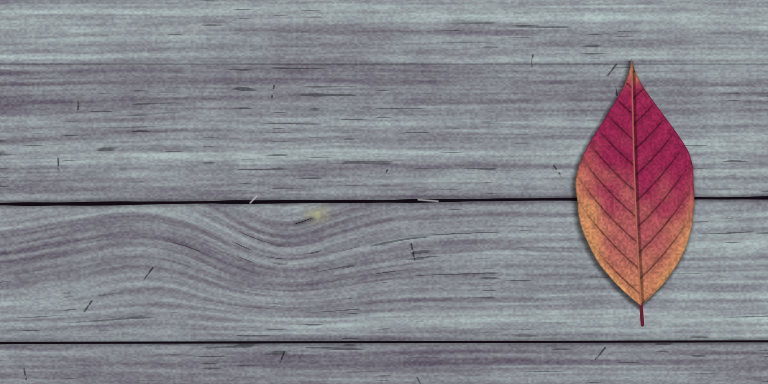
A WebGL 1 fragment shader for this texture:

```glsl
precision highp float;
// A red autumn leaf lying on weathered grey boards with dark gaps.
uniform vec2 u_resolution;

const vec3 WOOD_DARK = vec3(0.385, 0.355, 0.41);
const vec3 WOOD_LIGHT = vec3(0.66, 0.715, 0.715);
const vec3 GAP_COLOR = vec3(0.07, 0.045, 0.075);
const vec3 KNOT_COLOR = vec3(0.70, 0.69, 0.50);
const vec3 CRIMSON = vec3(0.57, 0.15, 0.30);
const vec3 SALMON = vec3(0.67, 0.36, 0.35);
const vec3 ORANGE = vec3(0.79, 0.56, 0.37);
const vec3 STEM_COLOR = vec3(0.40, 0.13, 0.20);
const float UPPER_SEAM = 0.833;
const float LOWER_GAP = 0.107;
const float LEAF_TIP = 0.846;
const float LEAF_LENGTH = 0.642;
const float LEAF_HALF_WIDTH = 0.154;
const float VEIN_SPACING = 0.067;

float hash(vec2 p) {
  vec3 q = fract(p.xyx * 0.1031);
  q += dot(q, q.yzx + 33.33);
  return fract((q.x + q.y) * q.z);
}
float noise(vec2 p) {
  vec2 i = floor(p), f = fract(p);
  f = f * f * (3.0 - 2.0 * f);
  return mix(mix(hash(i), hash(i + vec2(1, 0)), f.x),
             mix(hash(i + vec2(0, 1)), hash(i + vec2(1, 1)), f.x), f.y);
}
float grain(float x, float y) { return noise(vec2(x, y)) - 0.5; }
float bell(float d) { return exp(-d * d); }
float spot(vec2 d) { return exp(-dot(d, d)); }
float segment(vec2 p, vec2 a, vec2 b) {
  vec2 d = b - a;
  return length(p - a - d * clamp(dot(p - a, d) / dot(d, d), 0.0, 1.0));
}

// Broad light and dark areas of the boards
float boardTone(vec2 p, float middle, float bottom) {
  float t = 0.50 + 0.09 * smoothstep(0.7, 2.0, p.x) - 0.13 * bottom;
  t += 0.14 * smoothstep(UPPER_SEAM - 0.004, UPPER_SEAM + 0.004, p.y);
  t += 0.13 * bell((p.y - 0.60) / 0.045) - 0.13 * bell((p.y - 0.76) / 0.075);
  t -= 0.12 * spot((p - vec2(0.2, 0.51)) / vec2(0.9, 0.03));
  t += 0.22 * spot((p - vec2(0.69, 0.565)) / vec2(0.08, 0.022));
  t += middle * 0.15 * bell((p.y - 0.17) / 0.045);
  return t - middle * 0.18 * spot((p - vec2(0.82, 0.31)) / vec2(0.48, 0.11));
}

vec3 wood(vec2 p, float px) {
  float gapY = 0.468 + 0.0085 * p.x + 0.002 * grain(p.x * 9.0, 3.0);
  float bottom = 1.0 - step(LOWER_GAP, p.y);
  float middle = 1.0 - step(gapY, p.y) - bottom;

  // Grain height, bent around the knot in the middle board
  float v = p.y + 0.012 * grain(p.x * 2.2, p.y * 5.0) - 0.006 * p.x;
  v += smoothstep(0.11, 0.36, p.y) * middle * (0.075 * bell((p.x - 0.74) / 0.20)
     - 0.055 * bell((p.x - 0.38) / 0.24) + 0.012 * grain(p.x * 7.0, p.y * 9.0));
  v += bottom * 3.1 + middle * 1.7;

  // Streaks from coarse to fine, then speckle
  float t = boardTone(p, middle, bottom);
  t += 0.34 * grain(p.x * 0.9, v * 34.0) + 0.38 * grain(p.x * 2.5, v * 95.0);
  t += 0.30 * grain(p.x * 9.0, v * 190.0) + 0.30 * grain(p.x * 150.0, p.y * 230.0);
  t += 0.07 * sin(v * 255.0 + 5.0 * grain(p.x * 1.5, v * 12.0));
  t += 0.12 * grain(p.x * 22.0, p.y * 14.0);
  vec3 col = mix(WOOD_DARK, WOOD_LIGHT, clamp(t, -0.15, 1.15));

  // Thin drying cracks and scattered nicks
  float crack = smoothstep(0.83, 0.94, noise(vec2(p.x * 11.0, v * 170.0)));
  col *= 1.0 - 0.33 * crack * smoothstep(0.4, 0.7, noise(p * vec2(4, 11)));
  col *= 1.0 - 0.22 * smoothstep(0.004, 0.0, abs(p.y - UPPER_SEAM));
  float nick = segment(p, vec2(1.071, 0.365), vec2(1.079, 0.325));
  nick = min(nick, segment(p, vec2(0.203, 0.715), vec2(0.205, 0.75)));
  for (int i = 1; i < 15; i++) {
    float k = float(i);
    vec2 c = vec2(2.0 * hash(vec2(k, 4.7)), hash(vec2(k, 9.2)));
    vec2 h = vec2(hash(vec2(k, 1.3)) - 0.5, 0.6) * 0.025;
    nick = min(nick, segment(p, c - h, c + h));
  }
  float worn = smoothstep(0.3, 0.65, noise(p * 110.0));
  col *= 1.0 - 0.5 * worn * smoothstep(0.0015 + px, 0.0, nick);

  // Knot, gaps and pale splinters
  float knot = spot((p - vec2(0.826, 0.442)) / vec2(0.028, 0.019));
  col = mix(col, KNOT_COLOR, 0.75 * knot * (0.6 + 0.4 * worn));
  float d = abs(p.y - gapY) - 0.0028 - 0.0025 * noise(vec2(p.x * 13.0, 8.0));
  d = min(d, abs(p.y - LOWER_GAP - 0.002 * p.x) - 0.0028);
  d = min(d, segment(p, vec2(0.77, 0.417), vec2(0.81, 0.431)) - 0.0005);
  col *= 1.0 - 0.22 * smoothstep(0.012, 0.0, d);
  col = mix(col, GAP_COLOR, smoothstep(0.5 * px, -0.5 * px, d));
  float chip = min(segment(p, vec2(0.652, 0.472), vec2(0.668, 0.489)),
                   segment(p, vec2(1.09, 0.480), vec2(1.14, 0.476)));
  return mix(col, vec3(0.74), 0.8 * smoothstep(0.002 + px, 0.0, chip));
}

// Offset from the midrib, fraction from tip to base, half width
vec3 leafSpace(vec2 p) {
  float s = (LEAF_TIP - p.y) / LEAF_LENGTH;
  float x = p.x - 1.645 - 0.024 * s + 0.004 * sin(3.14 * s);
  float taper = smoothstep(-0.02, x < 0.0 ? 0.52 : 0.46, s);
  float base = 1.0 - pow(max(0.0, 2.0 * s - 1.0), 2.6);
  float ripple = 0.003 * grain(s * 24.0, sign(x) * 5.0 + 9.0);
  return vec3(x, s, (LEAF_HALF_WIDTH + ripple) * taper * base - 2.0 * max(0.0, -s));
}

vec3 leafColor(vec2 p, vec3 q, float px) {
  float ax = abs(q.x), s = q.y, rim = ax / max(q.z, 0.001);
  float mottle = noise(p * 22.0) - 0.5, side = q.x < 0.0 ? 0.0 : 0.14;
  vec3 col = mix(CRIMSON, SALMON, smoothstep(0.30, 0.72, s - side * 0.5 + 0.22 * mottle));
  float warm = smoothstep(0.35, 1.05, rim + 0.3 * mottle) * smoothstep(0.28, 0.62, s - side);
  warm = max(warm, 0.75 * smoothstep(0.72, 1.0, s));
  warm = max(warm, 1.0 - smoothstep(0.03, 0.17, s + 0.08 * mottle));
  col = mix(col, ORANGE, warm);
  // Side veins sweep outward and up towards the tip
  float k = (p.y - 0.85 * ax - 2.0 * ax * ax) / VEIN_SPACING + 3.0 * side;
  float vein = abs(fract(k) - 0.5) * VEIN_SPACING / 1.5;
  col *= 1.0 - 0.34 * smoothstep(0.0012 + px, 0.0, vein) * smoothstep(1.0, 0.65, rim);
  col *= 0.80 + 0.28 * noise(p * 210.0) + 5.0 * min(vein, 0.025);
  col *= 1.0 - 0.35 * smoothstep(0.008, 0.003, abs(q.x - 0.004));
  return mix(col, vec3(0.76, 0.46, 0.37), 0.8 * smoothstep(0.0015 + px, 0.0, ax));
}

void main() {
  vec2 p = gl_FragCoord.xy / u_resolution.y;
  float px = 1.0 / u_resolution.y;
  vec3 q = leafSpace(p), sq = leafSpace(p + vec2(0.005, 0.006));
  float d = (abs(q.x) - q.z) / 1.25;
  // Cast shadow, stem, then blade
  vec3 col = wood(p, px) * (1.0 - 0.5 * smoothstep(0.015, -0.005, abs(sq.x) - sq.z));
  float stem = segment(p, vec2(1.668, 0.225), vec2(1.673, 0.154)) - 0.0045;
  col = mix(col, STEM_COLOR, smoothstep(0.5 * px, -0.5 * px, stem));
  vec3 leaf = leafColor(p, q, px) * (1.0 - 0.2 * smoothstep(-0.004, 0.0, d));
  gl_FragColor = vec4(mix(col, leaf, smoothstep(0.5 * px, -0.5 * px, d)), 1.0);
}
```
